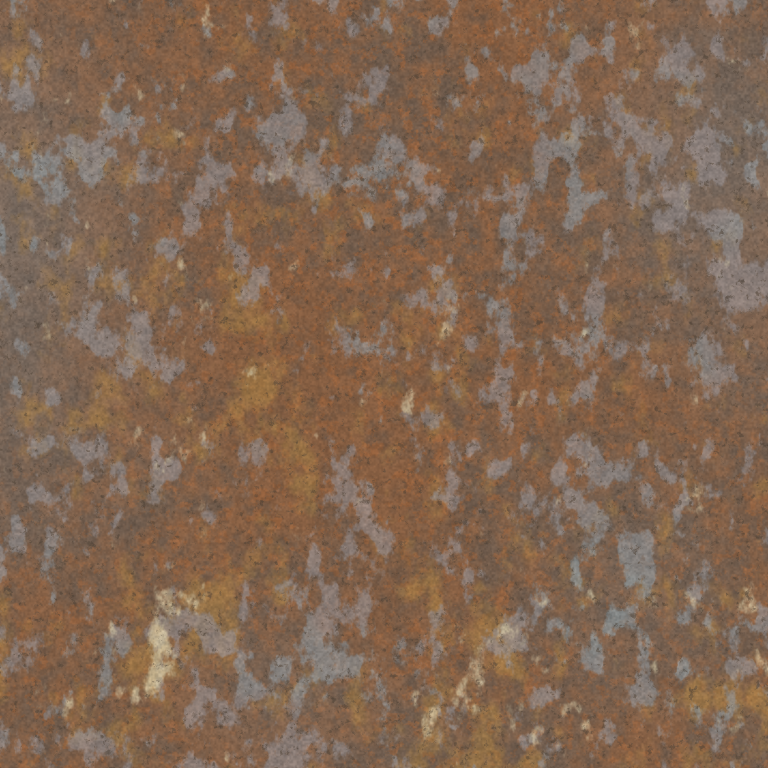
Reproduce this texture procedurally as a WebGL 1 fragment shader.

```glsl
precision highp float;
// Weathered rusty metal: a mottled rust base under ragged grey-lilac flakes,
// ochre and cream bloom, and fine dark pitting. Broad soft zones steer where
// each layer gathers; layered value noise gives the ragged edges.
uniform vec2 u_resolution;

const vec3 RUST = vec3(0.520, 0.365, 0.255);
const vec3 BROWN = vec3(0.445, 0.365, 0.305);
const vec3 ORANGE = vec3(0.610, 0.385, 0.230);
const vec3 HAZE = vec3(0.475, 0.435, 0.405);
const vec3 LILAC = vec3(0.565, 0.535, 0.535);
const vec3 BLUE = vec3(0.530, 0.595, 0.620);
const vec3 OCHRE = vec3(0.640, 0.485, 0.275);
const vec3 CREAM = vec3(0.800, 0.750, 0.620);
const vec3 PIT = vec3(0.320, 0.270, 0.220);

float hash(vec2 p) {
  vec3 q = fract(vec3(p.xyx) * 0.1031);
  q += dot(q, q.yzx + 33.33);
  return fract((q.x + q.y) * q.z);
}

float noise(vec2 p) {
  vec2 cell = floor(p);
  vec2 f = fract(p);
  f = f * f * (3.0 - 2.0 * f);
  float low = mix(hash(cell), hash(cell + vec2(1.0, 0.0)), f.x);
  float high = mix(hash(cell + vec2(0.0, 1.0)), hash(cell + 1.0), f.x);
  return mix(low, high, f.y);
}

// Five octaves, turned each time to hide the lattice; result is about 0 to 1.
float fbm(vec2 p) {
  float sum = 0.0;
  float weight = 0.5;
  for (int i = 0; i < 5; i++) {
    sum += weight * noise(p);
    p = mat2(1.6, 1.2, -1.2, 1.6) * p + 17.3;
    weight *= 0.55;
  }
  return sum / 1.055;
}

// Soft elliptical zone, leaning by an angle.
float zone(vec2 p, vec2 center, vec2 radius, float angle) {
  vec2 d = p - center;
  float c = cos(angle);
  float s = sin(angle);
  d = vec2(c * d.x + s * d.y, c * d.y - s * d.x) / radius;
  return exp(-dot(d, d));
}

// Ragged coverage: more of the noise passes where amount is larger.
float patches(float n, float threshold, float amount, float softness) {
  float edge = threshold - amount;
  return smoothstep(edge - softness, edge + softness, n);
}

void main() {
  vec2 uv = gl_FragCoord.xy / u_resolution;
  vec2 warp = vec2(fbm(uv * 5.0 + 3.0), fbm(uv * 5.0 + 41.0)) - 0.5;
  vec2 p = uv + 0.12 * warp;

  // Broad zones
  float left = zone(p, vec2(0.02, 0.68), vec2(0.17, 0.30), 0.0);
  float right = zone(p, vec2(0.95, 0.75), vec2(0.15, 0.27), 0.25);
  float foot = zone(p, vec2(0.37, 0.08), vec2(0.14, 0.13), 0.0);
  float corner = zone(p, vec2(0.82, 0.22), vec2(0.13, 0.15), 0.0);
  float crown = zone(p, vec2(0.50, 0.82), vec2(0.36, 0.25), 0.0);
  float streak = zone(p, vec2(0.34, 0.53), vec2(0.15, 0.035), -1.0);
  float bloom = zone(p, vec2(0.22, 0.17), vec2(0.14, 0.07), 0.9)
              + zone(p, vec2(0.64, 0.11), vec2(0.07, 0.14), 0.0)
              + 0.8 * zone(p, vec2(0.95, 0.13), vec2(0.09, 0.10), 0.0)
              + 0.4 * zone(p, vec2(0.20, 0.44), vec2(0.14, 0.06), 0.0)
              + 0.4 * zone(p, vec2(0.53, 0.49), vec2(0.08, 0.12), 0.0);

  // Mottled rust with a dull brown haze near the sides
  float broad = fbm(uv * 6.0 + 9.0);
  float mottle = fbm(uv * vec2(52.0, 44.0) + 70.0);
  vec3 color = mix(BROWN, RUST, smoothstep(0.30, 0.66, 0.5 * (broad + mottle)));
  float rusty = 1.0 - 0.8 * clamp(left + right, 0.0, 1.0);
  float grains = smoothstep(0.52, 0.74, fbm(uv * 105.0 + 5.0));
  color = mix(color, ORANGE, 0.60 * grains * rusty);
  float haze = clamp(left + 0.8 * right + 0.45 * foot + 0.4 * corner, 0.0, 1.0);
  color = mix(color, HAZE, 0.75 * haze);

  // Ochre bloom
  float ochreNoise = fbm(uv * vec2(30.0, 22.0) + 120.0);
  float ochreZone = clamp(bloom + 0.9 * streak, 0.0, 1.0);
  float ochre = patches(ochreNoise, 0.74, 0.30 * ochreZone, 0.16);
  color = mix(color, OCHRE, 0.70 * ochre);

  // Grey-lilac flakes, slightly taller than wide, bluish in places
  float flakeNoise = 0.72 * fbm(uv * vec2(44.0, 31.0) + 200.0)
                   + 0.28 * fbm(uv * 13.0 + 230.0);
  float flakeZone = 0.45 * left + 0.75 * right + foot + corner + 0.45 * crown;
  float flakes = patches(flakeNoise, 0.625, 0.115 * flakeZone, 0.055);
  float cool = smoothstep(0.48, 0.68, fbm(uv * 8.0 + 260.0));
  cool = clamp(cool * 0.5 + 0.5 * corner + 0.25 * left, 0.0, 0.85);
  color = mix(color, mix(LILAC, BLUE, cool), 0.68 * flakes);

  // Rare cream spots inside the bloom
  float creamNoise = fbm(uv * vec2(34.0, 23.0) + 310.0);
  float creamZone = clamp(bloom + 0.7 * streak + 0.4 * corner, 0.0, 1.0);
  float cream = patches(creamNoise, 0.84, 0.20 * creamZone, 0.09);
  color = mix(color, CREAM, 0.75 * cream);

  // Fine pitting and grain
  float pits = smoothstep(0.62, 0.82, fbm(uv * 150.0 + 400.0));
  color = mix(color, PIT, 0.55 * pits);
  float grain = noise(uv * 240.0 + 500.0) + noise(uv * 410.0 + 600.0) - 1.0;
  color *= 1.0 + 0.13 * grain + 0.16 * (mottle - 0.5);
  gl_FragColor = vec4(color, 1.0);
}
```
